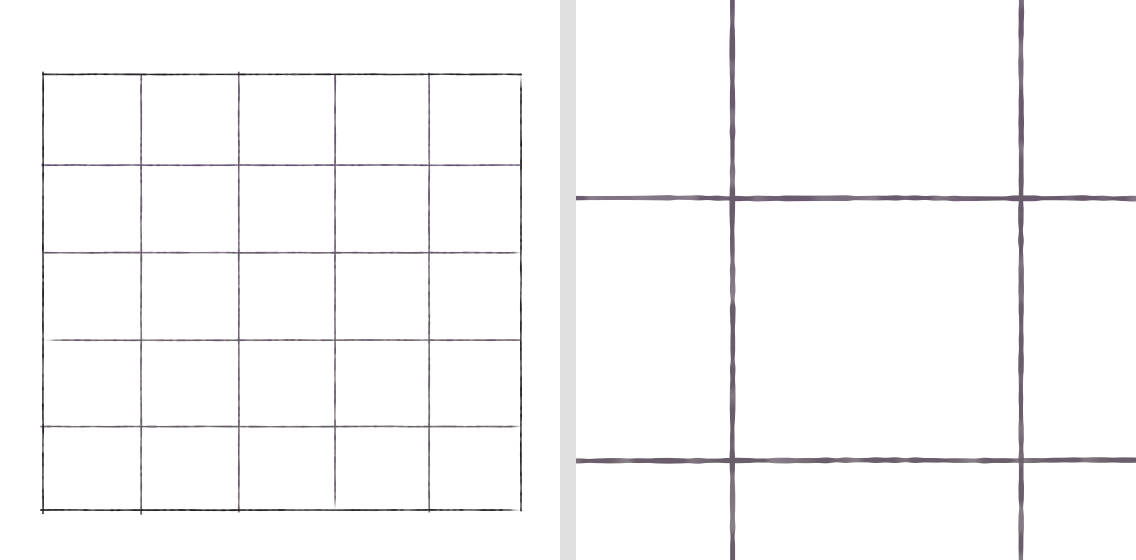
Left, the full canvas; right, a detail of the centre.
Write a WebGL 2 fragment shader that draws this pattern.

```glsl
#version 300 es
precision highp float;

#define LINES 6
#define HALF_WIDTH 0.00145
#define WOBBLE 0.0003
#define EDGE_ROUGHNESS 0.2
#define INK_WEAR 0.22
#define GRAIN_SCALE 170.0
#define PAPER vec3(1.0)
#define FRAME_INK vec3(0.15, 0.14, 0.15)
#define INNER_INK vec3(0.41, 0.37, 0.41)
#define PURPLE_SHIFT vec3(0.0, -0.025, 0.025)

uniform vec2 u_resolution;
out vec4 fragColor;

// Each stroke: position, start, end, taper length (negative tapers the start)
const vec4 VERTICALS[LINES] = vec4[LINES](
  vec4(0.0768, 0.082, 0.872, 0.0),
  vec4(0.2520, 0.081, 0.867, 0.0),
  vec4(0.4264, 0.085, 0.872, 0.0),
  vec4(0.5983, 0.089, 0.867, -0.03),
  vec4(0.7663, 0.085, 0.870, 0.0),
  vec4(0.9303, 0.087, 0.867, 0.03));
const vec4 HORIZONTALS[LINES] = vec4[LINES](
  vec4(0.0892, 0.072, 0.930, 0.03),
  vec4(0.2383, 0.072, 0.932, 0.02),
  vec4(0.3926, 0.078, 0.930, -0.035),
  vec4(0.5487, 0.077, 0.931, 0.02),
  vec4(0.7051, 0.074, 0.930, 0.0),
  vec4(0.8672, 0.075, 0.932, 0.0));

float hash(vec2 p) {
  p = fract(p * vec2(0.1031, 0.1137));
  p += dot(p, p.yx + 33.33);
  return fract((p.x + p.y) * p.x * 7.31);
}

// Smooth noise along one stroke, from -1 to 1
float strokeNoise(float t, float seed) {
  float cell = floor(t);
  float blend = smoothstep(0.0, 1.0, t - cell);
  return 2.0 * mix(hash(vec2(cell, seed)), hash(vec2(cell + 1.0, seed)), blend) - 1.0;
}

// Coverage of a rough pencil stroke; p is (across, along)
float strokeCoverage(vec2 p, vec4 stroke, float seed, float pixel) {
  float center = stroke.x + WOBBLE * strokeNoise(p.y * 30.0, seed);
  float grain = strokeNoise(p.y * GRAIN_SCALE, seed + 17.0);
  float wear = strokeNoise(p.y * GRAIN_SCALE * 0.6, seed + 41.0);

  // Thin and fade the lifted end
  float toTip = stroke.w < 0.0 ? p.y - stroke.y : stroke.z - p.y;
  float pressure = stroke.w == 0.0 ? 1.0 : smoothstep(-0.2, 1.0, toTip / abs(stroke.w));

  float halfWidth = HALF_WIDTH * (1.0 + EDGE_ROUGHNESS * grain) * mix(0.5, 1.0, pressure);
  float offset = abs(p.x - center);
  float across = clamp((halfWidth - offset) / pixel + 0.5, 0.0, 1.0)
               * min(1.0, 2.0 * halfWidth / pixel);
  float along = clamp(min(p.y - stroke.y, stroke.z - p.y) / pixel + 0.5, 0.0, 1.0);
  return across * along * pressure * (1.0 - INK_WEAR * max(wear, 0.0));
}

vec3 strokeInk(int index, float purple) {
  bool isFrame = index == 0 || index == LINES - 1;
  return isFrame ? FRAME_INK : INNER_INK + PURPLE_SHIFT * purple;
}

void main() {
  vec2 uv = gl_FragCoord.xy / u_resolution;
  float pixel = 1.0 / min(u_resolution.x, u_resolution.y);
  vec3 color = PAPER;

  // Inner strokes first, then the dark frame on top
  for (int layer = 0; layer < 2; layer++) {
    for (int i = 0; i < LINES; i++) {
      bool isFrame = i == 0 || i == LINES - 1;
      if (isFrame != (layer == 1)) continue;
      float seed = float(i) * 3.7 + 5.0;
      float rowPurple = smoothstep(2.0, 4.0, float(i)) * 1.4;
      float columnPurple = smoothstep(0.3, 0.9, uv.y);
      float row = strokeCoverage(uv.yx, HORIZONTALS[i], seed, pixel);
      float column = strokeCoverage(uv, VERTICALS[i], seed + 90.0, pixel);
      color = mix(color, strokeInk(i, rowPurple), row);
      color = mix(color, strokeInk(i, columnPurple), column);
    }
  }
  fragColor = vec4(color, 1.0);
}
```
